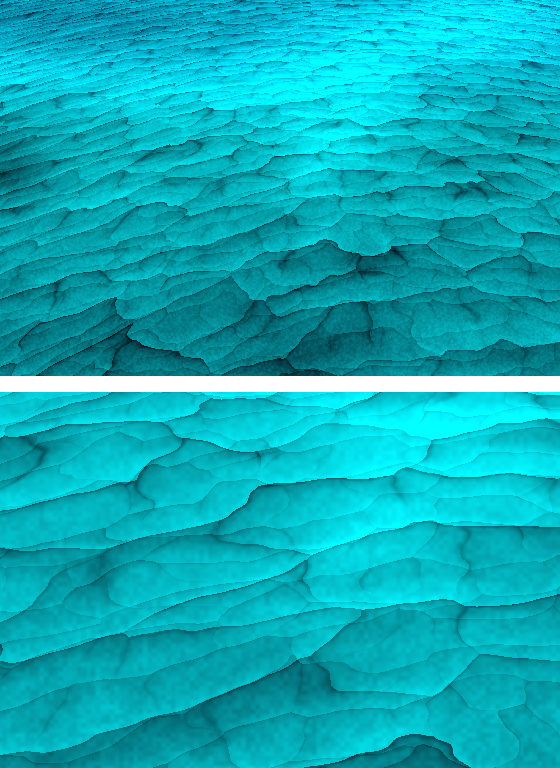
Top: the whole. Bottom: its middle third, enlarged.
Write a WebGL 1 fragment shader that draws this texture.

```glsl
precision highp float;
// Rippled sand under clear turquoise water, seen in perspective.
// Scalloped cells with an uneven distance metric give the ripples; soft pools
// of light, broad undulation and fine grain set the tone of each point.

#define HORIZON 1.45
#define CELL_DENSITY vec2(7.2, 16.0)
#define WARP 0.55
#define RELIEF 1.0
#define SMALL_RELIEF 0.42
#define GRAIN 0.11
#define NEAR_TONE 0.55
#define FAR_TONE 0.67

uniform vec2 u_resolution;

float hash(vec2 p) {
  vec3 a = fract(vec3(p.xyx) * 0.1031);
  a += dot(a, a.yzx + 33.33);
  return fract((a.x + a.y) * a.z);
}

float noise(vec2 p) {
  vec2 cell = floor(p), f = fract(p);
  f = f * f * (3.0 - 2.0 * f);
  float low = mix(hash(cell), hash(cell + vec2(1.0, 0.0)), f.x);
  float high = mix(hash(cell + vec2(0.0, 1.0)), hash(cell + 1.0), f.x);
  return mix(low, high, f.y);
}

float fbm(vec2 p) {
  float sum = 0.0, weight = 0.5;
  for (int i = 0; i < 4; i++) {
    sum += weight * noise(p);
    p = mat2(1.6, 1.2, -1.2, 1.6) * p + 7.3;
    weight *= 0.5;
  }
  return sum;
}

// Signed tone of overlapping scallops: lit lower rims, shadow just beneath.
float scallops(vec2 q, float blur) {
  vec2 home = floor(q), nearest = vec2(0.0), id = vec2(0.0);
  float first = 9.0, second = 9.0;
  for (int j = -2; j <= 2; j++) {
    for (int i = -2; i <= 2; i++) {
      vec2 cell = home + vec2(float(i), float(j));
      vec2 jitter = vec2(hash(cell), hash(cell + 41.7));
      vec2 v = q - cell - 0.1 - 0.8 * jitter;
      float stretch = mix(2.1, 0.65, smoothstep(-0.15, 0.15, v.y));
      float d = sqrt(v.x * v.x + stretch * v.y * v.y);
      if (d < first) {
        second = first;
        first = d;
        nearest = v;
        id = cell;
      } else {
        second = min(second, d);
      }
    }
  }
  float edge = second - first;
  float strength = mix(0.35, 1.15, hash(id + 9.1));
  float upper = smoothstep(-0.1, 0.45, nearest.y);
  float lower = smoothstep(0.15, -0.4, nearest.y);
  float rim = 0.10 * lower * exp(-5.0 * edge);
  float shadow = 0.20 * upper * strength * exp(-3.2 * edge);
  float crease = 0.13 * strength * (1.0 - smoothstep(0.0, 0.07 + blur, edge));
  return rim - shadow - crease * (0.25 + 0.75 * upper) - 0.07 * nearest.y;
}

float pool(vec2 uv, vec2 centre, vec2 size) {
  vec2 d = (uv - centre) / size;
  return exp(-dot(d, d));
}

// Broad light and shade across the view.
float lighting(vec2 uv) {
  float tone = mix(NEAR_TONE, FAR_TONE, smoothstep(0.15, 0.8, uv.y));
  vec2 tilted = vec2(uv.x, uv.y - 0.12 * (uv.x - 0.4));
  tone += 0.20 * pool(tilted, vec2(0.38, 0.77), vec2(0.28, 0.10));
  tone += 0.22 * pool(uv, vec2(0.63, 0.74), vec2(0.13, 0.16));
  tone += 0.17 * pool(uv, vec2(0.56, 0.56), vec2(0.10, 0.13));
  tone += 0.24 * pool(uv, vec2(0.84, 0.93), vec2(0.25, 0.11));
  tone += 0.18 * pool(uv, vec2(0.02, 0.82), vec2(0.16, 0.06));
  tone += 0.07 * pool(uv, vec2(0.15, 0.38), vec2(0.25, 0.15));
  tone -= 0.11 * pool(uv, vec2(0.08, 0.95), vec2(0.30, 0.09));
  tone -= 0.26 * pool(uv, vec2(0.0, 0.55), vec2(0.09, 0.10));
  tone -= 0.22 * pool(uv, vec2(0.55, 0.03), vec2(0.12, 0.10));
  return tone - 0.08 * pool(uv, vec2(0.1, 0.0), vec2(0.3, 0.15));
}

void main() {
  vec2 uv = gl_FragCoord.xy / u_resolution;
  float aspect = u_resolution.x / u_resolution.y;

  // Perspective ground plane with ripple rows that fan out to the left.
  float depth = 1.0 / (HORIZON - uv.y);
  vec2 q = vec2((uv.x - 0.5) * aspect * depth, depth) * CELL_DENSITY;
  q.y -= 0.35 * q.x - 0.05 * q.x * q.x;
  q += 60.0;
  q += WARP * (vec2(fbm(q * 0.8), fbm(q * 0.8 + 31.0)) - 0.47) * 2.0;
  float blur = CELL_DENSITY.y * depth * depth / u_resolution.y;

  // Relief at two sizes, with patchy undulation.
  float relief = RELIEF * scallops(q, blur);
  relief += SMALL_RELIEF * scallops(q * vec2(1.7, 1.9) + 13.0, blur * 1.9);
  relief += 0.26 * (fbm(q * vec2(0.7, 1.1) + 5.0) - 0.47);

  // Fine sand grain, strongest close by.
  vec2 canvas = vec2(uv.x * aspect, uv.y);
  float grain = noise(canvas * 240.0) + 0.6 * noise(canvas * 120.0 + 17.0) - 0.8;
  float tone = lighting(uv) + 0.055 + relief;
  tone += GRAIN * mix(1.0, 0.35, uv.y) * grain;

  // Turquoise ramp, bluer in the distance.
  float green = clamp(tone, 0.08, 1.0);
  float blue = green + 0.04 + 0.075 * smoothstep(0.6, 0.95, uv.y);
  gl_FragColor = vec4(0.01, green, min(blue, 1.0), 1.0);
}
```
